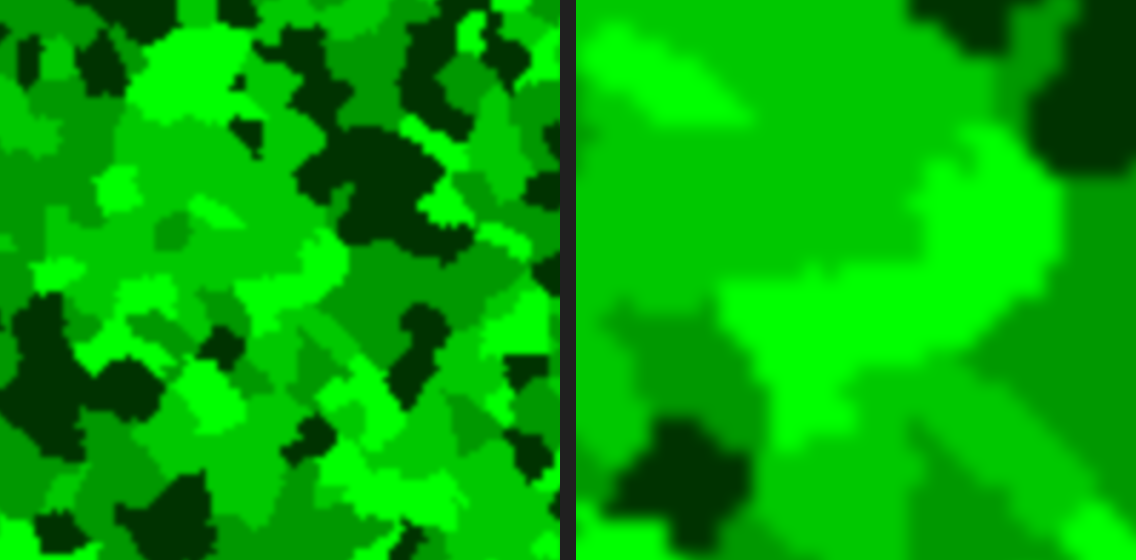
Left, the full canvas; right, a detail of the centre.
Write a Shadertoy shader that draws this pattern.

```glsl
// Green camouflage: clumped rounded patches in four flat tones with softly stepped, ragged edges.

vec3 hash3(vec2 p) {
    vec3 q = fract(p.xyx * vec3(0.1031, 0.1030, 0.0973));
    q += dot(q, q.yxz + 33.33);
    return fract((q.xxy + q.yzz) * q.zyx);
}

// Layered sines bend the patch outlines
vec2 bend(vec2 p) {
    vec2 w = 0.008 * sin(37.0 * p.yx + 3.0 * sin(17.0 * p + 1.3));
    p = mat2(0.8, 0.6, -0.6, 0.8) * p;
    return w + 0.004 * sin(91.0 * p.yx + 2.5 * sin(43.0 * p + 4.1));
}

// Evenly distributed rank from 0 to 1, partly shared by neighbouring cells
float patchRank(vec2 cell, vec2 site) {
    vec3 own = hash3(cell + 71.0);
    float clump = hash3(floor(site / 2.3) + 151.0).x;
    float near = abs(clump + 0.3 * (own.x - 0.5));
    near = 1.0 - abs(1.0 - near);
    return own.y < 0.58 ? near : own.z;
}

float greenTone(float rank) {
    if (rank < 0.245) return 0.2;
    if (rank < 0.56) return 0.595;
    if (rank < 0.84) return 0.785;
    return 1.0;
}

// Cellular noise with discs of varied radius; the closest disc sets the tone
float patchTone(vec2 uv) {
    vec2 p = 14.0 * (uv + bend(uv)) + 40.0;
    vec2 base = floor(p), nearestCell = base, nearestSite = base;
    float nearest = 9.0;
    for (int y = -1; y <= 1; y++) {
        for (int x = -1; x <= 1; x++) {
            vec2 cell = base + vec2(x, y);
            vec3 h = hash3(cell);
            float edge = length(p - cell - h.xy) - 0.45 * h.z;
            if (edge < nearest) {
                nearest = edge;
                nearestCell = cell;
                nearestSite = cell + h.xy;
            }
        }
    }
    return greenTone(patchRank(nearestCell, nearestSite));
}

void mainImage(out vec4 fragColor, in vec2 fragCoord) {
    // Tones sit on a coarse lattice and are blended by a quadratic spline
    const float lattice = 98.0;
    vec2 g = lattice * fragCoord / iResolution.y;
    vec2 node = floor(g);
    vec2 f = g - node - 0.5;
    float tone = 0.0;
    for (int y = -1; y <= 1; y++) {
        for (int x = -1; x <= 1; x++) {
            vec2 o = vec2(x, y);
            vec2 side = 0.5 * (0.5 + o * f) * (0.5 + o * f);
            vec2 middle = 0.75 - f * f;
            vec2 w = mix(middle, side, abs(o));
            vec2 jitter = 0.7 * (hash3(node + o + 300.0).xy - 0.5);
            tone += w.x * w.y * patchTone((node + o + 0.5 + jitter) / lattice);
        }
    }
    fragColor = vec4(0.0, tone, 0.0, 1.0);
}
```
